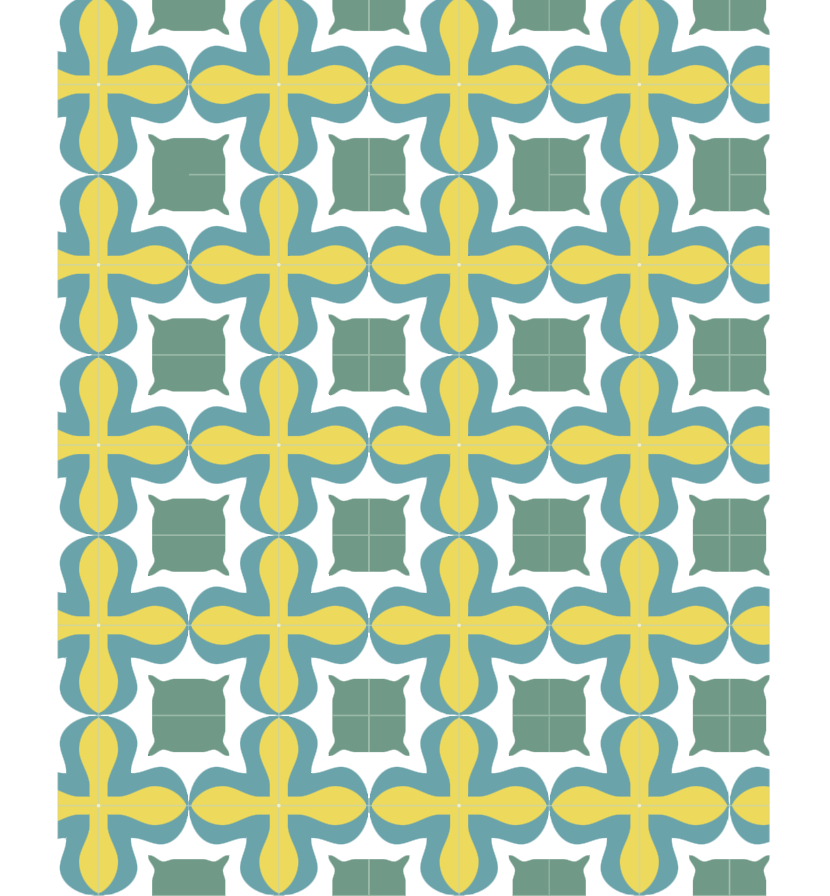
Write a Shadertoy shader that draws this pattern.

```glsl
// Cropped panel of tiles: lobed blue crosses with yellow petals, and horned
// green squares in the gaps between them. Each shape is a width profile on a
// cell folded by symmetry; thin pale seams vary by row and column.

const float PERIOD = 0.2012;                   // tile size / canvas height
const vec2 CROSS_ORIGIN = vec2(0.1100, 0.5033);
const vec2 PANEL_X = vec2(0.0642, 0.8590);     // left and right crop

const vec3 WHITE  = vec3(1.0);
const vec3 BLUE   = vec3(0.42, 0.64, 0.67);
const vec3 YELLOW = vec3(0.93, 0.85, 0.36);
const vec3 GREEN  = vec3(0.44, 0.60, 0.53);
const vec3 SEAM   = vec3(0.74, 0.83, 0.76);

// Antialiased coverage of the region where d < 0
float cover(float d, float width) {
    return clamp(0.5 - d / max(width, 1e-5), 0.0, 1.0);
}

// Fold all eight symmetric sectors into one: x along the arm, y across it
vec2 foldSector(vec2 p) {
    p = abs(p);
    return vec2(max(p.x, p.y), min(p.x, p.y));
}

// Arm that swells from a stem to a bulge, then closes at its tip
float armField(vec2 s, float stem, float bulge, float start, float peak, float tip, float roundness) {
    float t = clamp((s.x - peak) / (tip - peak), 0.0, 1.0);
    float halfWidth = mix(stem, bulge, smoothstep(start, peak, s.x));
    halfWidth *= pow(1.0 - t * t, roundness);
    return max(s.y - halfWidth, s.x - tip);
}

// Square with a shallow dip beside each pointed corner
float hornedSquareField(vec2 s, float size) {
    float dip = 0.013 * smoothstep(0.08, 0.14, s.y);
    float horn = 0.034 * smoothstep(0.14, 0.215, s.y);
    return s.x - (size - dip + horn);
}

float seamLine(float d, float pixel) {
    return cover(abs(d) - 0.0045, pixel);
}

void mainImage(out vec4 fragColor, in vec2 fragCoord) {
    vec2 uv = fragCoord / iResolution.y;
    vec2 grid = (uv - CROSS_ORIGIN) / PERIOD;
    float pixel = 1.0 / (iResolution.y * PERIOD);

    // Cells centred on the squares, and on the crosses
    vec2 cell = floor(grid);
    vec2 squarePos = fract(grid) - 0.5;
    vec2 crossPos = fract(grid + 0.5) - 0.5;
    vec2 crossSector = foldSector(crossPos);

    float outer = armField(crossSector, 0.180, 0.215, 0.19, 0.345, 0.500, 0.50);
    float petal = armField(crossSector, 0.050, 0.108, 0.11, 0.310, 0.486, 0.72);
    float square = hornedSquareField(foldSector(squarePos), 0.203);
    float blueMask = cover(outer, 1.2 * fwidth(outer));
    float yellowMask = cover(petal, 1.2 * fwidth(petal));
    float greenMask = cover(square, 1.2 * fwidth(square));

    vec3 color = mix(WHITE, BLUE, blueMask);
    color = mix(color, YELLOW, yellowMask);
    color = mix(color, GREEN, greenMask);

    // Seams along the cross axes
    float painted = max(blueMask, greenMask);
    float axes = max(seamLine(crossPos.x, pixel), seamLine(crossPos.y, pixel));
    color = mix(color, SEAM, 0.55 * axes * painted);

    // Seams through the squares: none upright in the first column,
    // and only the right half across in one row
    float upright = step(0.5, cell.x) * (0.55 + 0.15 * sin(2.4 * cell.x));
    float across = abs(cell.y - 1.0) < 0.5 ? step(0.0, squarePos.x) : 1.0;
    float joints = max(upright * seamLine(squarePos.x, pixel),
                       0.55 * across * seamLine(squarePos.y, pixel));
    color = mix(color, SEAM, joints * painted);

    // Pale speck where the axes meet
    color = mix(color, WHITE, 0.6 * cover(length(crossPos) - 0.010, pixel));

    // Crop to the panel, leaving white side margins
    float edge = max(PANEL_X.x - uv.x, uv.x - PANEL_X.y) / PERIOD;
    color = mix(color, SEAM, 0.4 * seamLine(edge, pixel) * painted);
    color = mix(WHITE, color, cover(edge, pixel));

    fragColor = vec4(color, 1.0);
}
```
